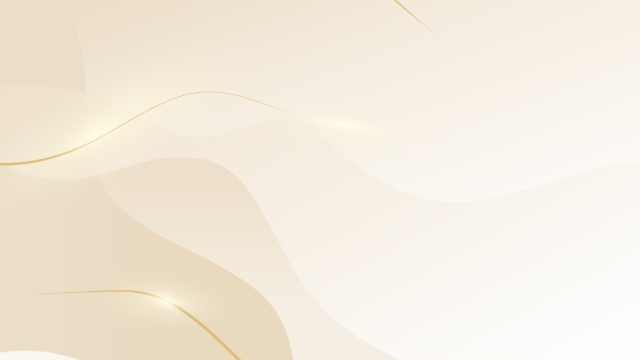
Give the GLSL for this background, as a WebGL 1 fragment shader.

```glsl
precision highp float;
// Soft cream backdrop: translucent wave layers, fine gold threads and warm glows.
// Wave edges and threads are chains of cubic Hermite spans; layers are blended
// back to front. Coordinates are in canvas heights, with y running downward.
uniform vec2 u_resolution;

const vec3 SAND = vec3(0.922, 0.870, 0.780);
const vec3 DEEP_SAND = vec3(0.908, 0.850, 0.748);
const vec3 CREAM = vec3(0.962, 0.933, 0.888);
const vec3 IVORY = vec3(0.990, 0.982, 0.970);
const vec3 GOLD = vec3(0.860, 0.720, 0.430);
const vec3 LIGHT = vec3(0.998, 0.975, 0.865);
const vec3 GLINT = vec3(1.0, 0.992, 0.915);

// Cubic between two knots, each holding position, value and slope.
float span(float x, vec3 a, vec3 b) {
  float w = b.x - a.x;
  float t = clamp((x - a.x) / w, 0.0, 1.0);
  float s = 1.0 - t;
  return mix(a.y, b.y, t * t * (3.0 - 2.0 * t)) + w * t * s * (a.z * s - b.z * t);
}

// Two spans joined at knot b.
float bend(float x, vec3 a, vec3 b, vec3 c) {
  return x < b.x ? span(x, a, b) : span(x, b, c);
}

// Top edge of the large pale layer.
float paleEdge(float x) {
  vec3 dip = vec3(0.55, 0.382, 0.0), fall = vec3(0.877, 0.356, 1.1);
  if (x < dip.x) return bend(x, vec3(0.0, 0.236, 0.03), vec3(0.24, 0.257, 0.22), dip);
  if (x < fall.x) return bend(x, dip, vec3(0.79, 0.330, 0.0), fall);
  return bend(x, fall, vec3(1.273, 0.561, 0.0), vec3(1.778, 0.449, -0.02));
}

// Top edge of the hill that falls away to the lower right.
float hillEdge(float x) {
  vec3 crest = vec3(0.486, 0.4375, 0.0), slope = vec3(0.671, 0.505, 1.1);
  if (x < crest.x) return bend(x, vec3(0.0, 0.456, 0.5), vec3(0.185, 0.5, 0.0), crest);
  if (x < slope.x) return span(x, crest, slope);
  return bend(x, slope, vec3(0.799, 0.718, 1.85), vec3(1.11, 1.0, 0.55));
}

// Right edge of the sand layer, as x for a given y.
float sandEdge(float y) {
  vec3 waist = vec3(0.417, 0.25, 0.15), swell = vec3(0.6875, 0.509, 2.1);
  if (y < waist.x) return bend(y, vec3(0.0, 0.174, 0.5), vec3(0.208, 0.236, 0.07), waist);
  if (y < swell.x) return bend(y, waist, vec3(0.521, 0.289, 0.6), swell);
  return bend(y, swell, vec3(0.833, 0.741, 0.9), vec3(1.0, 0.815, 0.2));
}

float longThread(float x) {
  vec3 peak = vec3(0.579, 0.255, 0.0);
  if (x < peak.x) return bend(x, vec3(0.0, 0.456, 0.02), vec3(0.278, 0.382, -0.55), peak);
  return bend(x, peak, vec3(0.856, 0.331, 0.3), vec3(1.02, 0.359, 0.1));
}

float lowThread(float x) {
  vec3 drop = vec3(0.463, 0.836, 0.5);
  if (x < drop.x) return bend(x, vec3(0.035, 0.815, 0.05), vec3(0.336, 0.808, 0.0), drop);
  return span(x, drop, vec3(0.73, 1.065, 0.97));
}

float topThread(float x) {
  return bend(x, vec3(1.05, -0.045, 1.0), vec3(1.204, 0.088, 0.75), vec3(1.255, 0.153, 1.8));
}

// Thread coverage from its vertical offset, local rise and half width.
float stroke(float offset, float rise, float halfWidth, float px) {
  float d = abs(offset) / length(vec2(1.0, rise / 0.002));
  return smoothstep(-0.7 * px, 0.7 * px, halfWidth - d);
}

// Tilted elliptical glow.
float glow(vec2 p, vec2 center, float angle, vec2 size) {
  vec2 q = p - center;
  float c = cos(angle), s = sin(angle);
  q = vec2(c * q.x + s * q.y, c * q.y - s * q.x) / size;
  return exp(-dot(q, q));
}

vec3 ramp(vec3 low, vec3 middle, vec3 high, float t) {
  return mix(mix(low, middle, smoothstep(0.0, 0.55, t)), high, smoothstep(0.45, 1.0, t));
}

void main() {
  float px = 1.0 / u_resolution.y;
  vec2 p = vec2(gl_FragCoord.x, u_resolution.y - gl_FragCoord.y) * px;

  // Wave layers, back to front
  float pale = smoothstep(-px, px, p.y - paleEdge(p.x));
  float hill = smoothstep(-px, px, p.y - hillEdge(p.x));
  float sand = smoothstep(-px, px, sandEdge(p.y) - p.x);
  vec3 color = ramp(SAND, CREAM, IVORY, 0.31 * p.x + 0.8 * p.y);
  color = mix(color, ramp(SAND + 0.012, CREAM, vec3(0.994), 0.28 * p.x + 0.5 * p.y), pale);
  color = mix(color, mix(SAND + 0.004, CREAM, smoothstep(0.38, 0.92, p.y)), hill);
  vec3 sandTone = mix(SAND, DEEP_SAND, smoothstep(0.0, 0.65, p.x));
  color = mix(color, sandTone, sand * mix(mix(0.9, 0.25, pale), 1.0, hill));
  float bump = p.y - 0.974 - 1.15 * (p.x - 0.07) * (p.x - 0.07);
  color = mix(color, vec3(0.98, 0.965, 0.94), smoothstep(-px, px, bump));

  // Wide halos beneath the threads
  float halo = 0.65 * glow(p, vec2(0.29, 0.36), -0.5, vec2(0.25, 0.08))
             + 0.35 * glow(p, vec2(0.97, 0.352), 0.18, vec2(0.17, 0.042))
             + 0.5 * glow(p, vec2(0.463, 0.84), 0.1, vec2(0.12, 0.05));
  color = mix(color, LIGHT, halo);

  // Gold threads, tapering and fading along x
  float y1 = longThread(p.x), y2 = lowThread(p.x), y3 = topThread(p.x);
  vec3 rise = vec3(longThread(p.x + 0.002), lowThread(p.x + 0.002), topThread(p.x + 0.002)) - vec3(y1, y2, y3);
  float line1 = stroke(p.y - y1, rise.x, mix(0.0036, 0.0006, smoothstep(0.0, 0.5, p.x)), px);
  float line2 = stroke(p.y - y2, rise.y, mix(0.0006, 0.0045, smoothstep(0.1, 0.66, p.x)), px);
  float line3 = stroke(p.y - y3, rise.z, mix(0.0022, 0.0004, smoothstep(1.09, 1.24, p.x)), px);
  line1 *= 1.0 - smoothstep(0.65, 0.9, p.x);
  line2 *= smoothstep(0.03, 0.2, p.x);
  line3 *= step(1.06, p.x) * (1.0 - smoothstep(1.1, 1.255, p.x));
  color = mix(color, GOLD, 0.85 * max(line1, max(line2, line3)));

  // Bright cores over the threads
  float core = 0.7 * glow(p, vec2(0.265, 0.375), -0.5, vec2(0.085, 0.024))
             + 0.8 * glow(p, vec2(0.955, 0.346), 0.18, vec2(0.075, 0.015))
             + 0.9 * glow(p, vec2(0.463, 0.836), 0.25, vec2(0.045, 0.018));
  gl_FragColor = vec4(mix(color, GLINT, core), 1.0);
}
```
